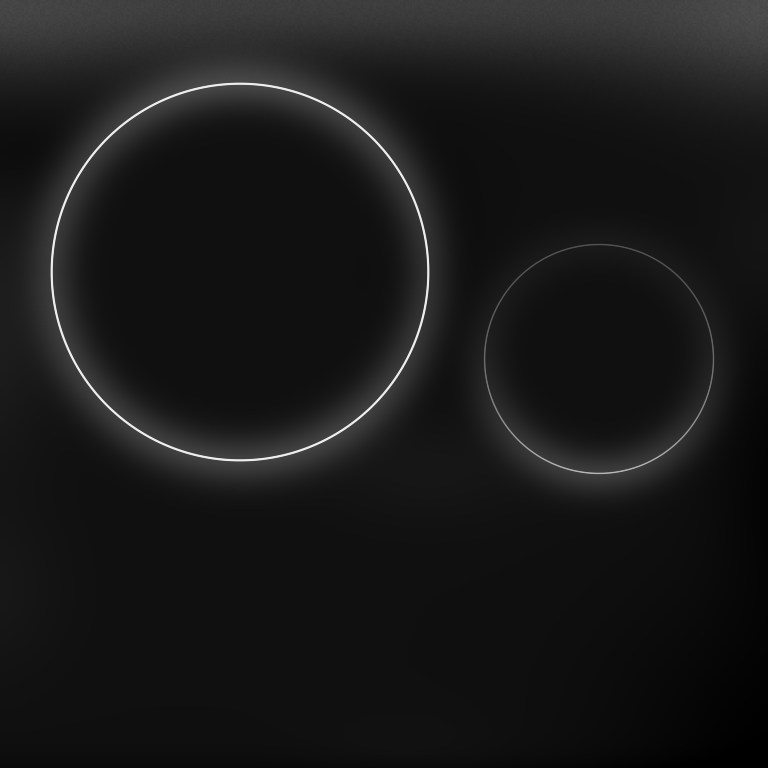
Give the GLSL for this background, as a WebGL 1 fragment shader.

```glsl
precision highp float;
// Two thin glowing rings on near-black, under a soft grey haze along the top.

uniform vec2 u_resolution;

// Soft elliptical patch of light, 1 at its centre.
float patchLight(vec2 p, vec2 center, vec2 size) {
  vec2 d = (p - center) / size;
  return exp(-dot(d, d));
}

// Crisp circular line, with its edges smoothed over about one pixel.
float ringLine(float dist, float halfWidth, float pixel) {
  return 1.0 - smoothstep(halfWidth - 0.5 * pixel, halfWidth + 0.7 * pixel, abs(dist));
}

// Halo on both sides of a ring: a tight core within a wider falloff.
float ringGlow(float dist, float spread) {
  float d = dist / spread;
  return 0.7 * exp(-d * d) + 0.3 * exp(-abs(d) * 1.6);
}

float grain(vec2 cell) {
  return fract(sin(dot(cell, vec2(12.99, 78.23))) * 43758.5) - 0.5;
}

void main() {
  vec2 p = gl_FragCoord.xy / u_resolution;
  float pixel = 1.0 / min(u_resolution.x, u_resolution.y);
  float shade = 0.061;

  // Haze hanging from the top edge, deeper in both corners
  float depth = 1.0 - p.y;
  float wave = 0.006 * sin(p.x * 9.0 + 0.8);
  float reach = 0.079 + 0.025 * smoothstep(0.65, 1.0, p.x) + wave;
  float haze = 0.18 * exp(-pow(depth / reach, 2.0));
  haze += 0.07 * patchLight(p, vec2(1.03, 0.95), vec2(0.15, 0.11));
  haze += 0.04 * patchLight(p, vec2(0.0, 0.95), vec2(0.18, 0.08));
  shade += haze * (1.0 + 0.10 * grain(floor(p * 512.0)));

  // Faint patches of light and shadow
  shade += 0.055 * patchLight(p, vec2(-0.02, 0.57), vec2(0.085, 0.17));
  shade += 0.030 * patchLight(p, vec2(-0.02, 0.23), vec2(0.10, 0.11));
  shade += 0.028 * patchLight(p, vec2(0.56, 0.39), vec2(0.13, 0.07));
  shade += 0.020 * patchLight(p, vec2(1.0, 0.68), vec2(0.07, 0.09));
  shade += 0.012 * patchLight(p, vec2(0.53, 0.02), vec2(0.12, 0.05));
  shade -= 0.020 * patchLight(p, vec2(0.03, 0.80), vec2(0.10, 0.05));
  shade -= 0.020 * patchLight(p, vec2(0.57, 0.64), vec2(0.06, 0.17));
  shade -= 0.050 * patchLight(p, vec2(1.03, 0.38), vec2(0.09, 0.19));
  shade -= 0.058 * patchLight(p, vec2(1.03, 0.02), vec2(0.22, 0.20));
  shade -= 0.030 * exp(-p.y * 60.0);

  // Large ring, its halo strongest at the top and bottom
  vec2 toLarge = p - vec2(0.3125, 0.6458);
  float largeDist = length(toLarge) - 0.2452;
  float largeTilt = abs(toLarge.y) / max(length(toLarge), 0.001);
  shade += (0.15 + 0.05 * largeTilt) * ringGlow(largeDist, 0.034);
  shade = mix(shade, 0.93, ringLine(largeDist, 0.0013, pixel));

  // Small ring, brightening towards the bottom
  vec2 toSmall = p - vec2(0.780, 0.5326);
  float smallDist = length(toSmall) - 0.149;
  float lower = 0.5 - 0.5 * toSmall.y / max(length(toSmall), 0.001);
  shade += (0.04 + 0.14 * lower * lower) * ringGlow(smallDist, 0.031);
  float smallShade = 0.32 + 0.40 * lower * lower;
  shade = mix(shade, smallShade, ringLine(smallDist, 0.0008, pixel));

  gl_FragColor = vec4(vec3(clamp(shade, 0.0, 1.0)), 1.0);
}
```
